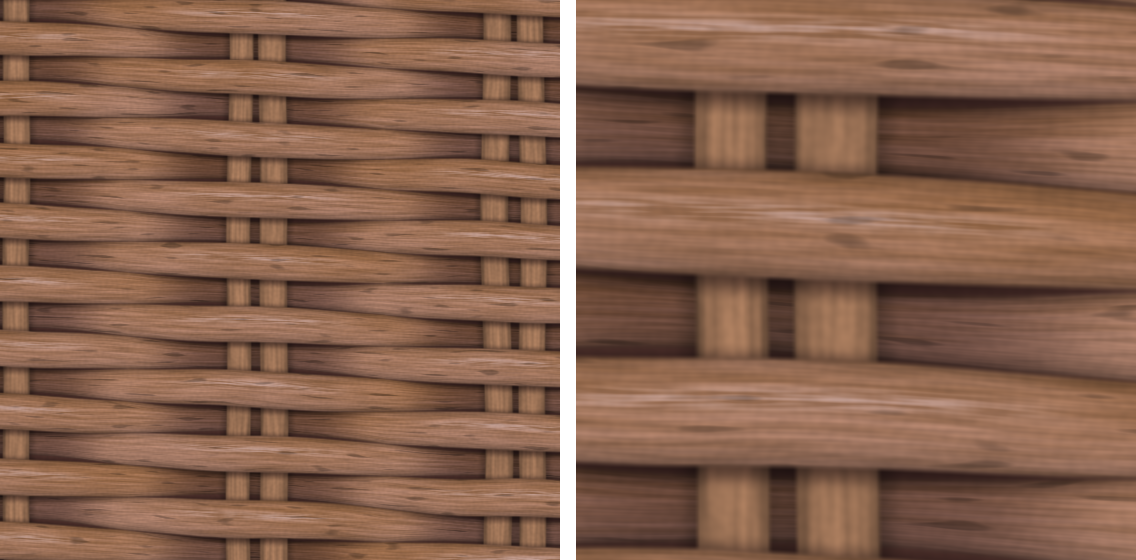
Left: the whole. Right: its middle third, enlarged.
Reproduce this texture procedurally as a Shadertoy shader.

```glsl
// Woven wicker: slightly sloping canes pass alternately over and under paired
// upright stakes. Layers are painted back to front: canes behind, stakes,
// then canes in front with their soft shadows. Noise adds grain and wear.

const float PI = 3.14159265;

// Layout, in canvas units
const float STAKE_STEP = 0.459;    // distance between stake pairs
const float STAKE_X = 0.458;       // centre of the middle pair
const float STAKE_SPLIT = 0.030;   // pair centre to each stake
const float STAKE_HALF = 0.023;
const float ROW_STEP = 0.0561;     // distance between neighbouring canes
const float ROW_Y = 0.069;         // height of cane 0 at the middle pair
const float CANE_HALF = 0.0281;    // half width where canes change sides
const float SWELL = 0.0040;        // extra half width in front
const float TAPER = 0.0090;        // half width lost behind
const float SLOPE = 0.040;
const float BOW = 0.014;           // upward drift of the middle rows
const float SOFTNESS = 0.0022;     // minimum edge blur

// Colours
const vec3 GAP = vec3(0.29, 0.18, 0.16);
const vec3 SHADOW_TINT = vec3(0.52, 0.49, 0.52);
const vec3 HONEY = vec3(0.59, 0.41, 0.28);
const vec3 ROSE = vec3(0.65, 0.48, 0.40);
const vec3 STAKE = vec3(0.60, 0.44, 0.33);
const vec3 GLINT = vec3(0.78, 0.66, 0.64);

vec2 gradient(vec2 cell) {
    vec3 h = fract(cell.xyx * vec3(0.1031, 0.1030, 0.0973));
    h += dot(h, h.yzx + 33.33);
    float angle = 2.0 * PI * fract((h.x + h.y) * h.z);
    return vec2(cos(angle), sin(angle));
}

// Gradient noise, roughly -0.7 to 0.7
float noise(vec2 p) {
    vec2 i = floor(p), f = p - i;
    vec2 u = f * f * f * (f * (f * 6.0 - 15.0) + 10.0);
    vec2 e = vec2(1.0, 0.0);
    float low = mix(dot(gradient(i), f), dot(gradient(i + e), f - e), u.x);
    float high = mix(dot(gradient(i + e.yx), f - e.yx), dot(gradient(i + 1.0), f - 1.0), u.x);
    return mix(low, high, u.y);
}

// Side of a cane: 1 in front of a stake pair, -1 behind it
float caneDepth(float x, float row) {
    return cos(PI * (x - STAKE_X) / STAKE_STEP) * (1.0 - 2.0 * mod(row, 2.0));
}

vec3 caneColor(float x, float t, float row, float depth) {
    float tone = noise(vec2(x * 3.0 + row * 7.3, row * 3.17 + 0.4));
    float fibre = noise(vec2(x * 9.0 + row * 5.1, t * 6.0 + row * 11.7));
    float fine = noise(vec2(x * 30.0, t * 14.0 + row * 23.3));
    vec3 color = mix(HONEY, ROSE, clamp(0.55 - 0.3 * t + tone + 0.5 * fibre, 0.0, 1.0));
    color *= 1.0 + 0.14 * fibre + 0.10 * fine;

    // Round profile, darker underneath and towards the back
    color *= 1.0 - 0.30 * pow(abs(t), 4.0) + 0.04 * t;
    color *= mix(vec3(1.0), vec3(0.66, 0.63, 0.66), smoothstep(0.1, 0.9, -depth));

    // Broken gloss along the crown and occasional dark scuffs
    float crown = exp(-pow((t - 0.22 - 0.3 * tone) / 0.20, 2.0));
    float gloss = crown * smoothstep(0.25, 1.0, depth) * clamp(0.5 + 1.1 * fibre + fine, 0.0, 1.0);
    color = mix(color, GLINT, 0.65 * gloss);
    float scuff = smoothstep(0.30, 0.50, noise(vec2(x * 16.0 + row * 3.7, t * 3.5 + row * 9.1)));
    return color * (1.0 - 0.22 * scuff);
}

// Paints the canes of one side (1 front, -1 back) over the given colour
vec3 paintCanes(vec3 color, float x, float height, float side, float blur) {
    float nearest = floor(height / ROW_STEP + 0.5);
    for (float k = -1.0; k <= 1.0; k++) {
        float row = nearest + k;
        float depth = caneDepth(x, row);
        if (depth * side < 0.0) continue;
        float wander = 0.007 * noise(vec2(x * 4.0, row * 2.37 + 0.3)) * abs(depth);
        float d = height - row * ROW_STEP - wander;
        float halfWidth = CANE_HALF + depth * (depth > 0.0 ? SWELL : TAPER);
        float shade = 1.0 - smoothstep(-0.004, 0.013, abs(d + 0.003) - halfWidth);
        color *= mix(vec3(1.0), SHADOW_TINT, shade * max(depth, 0.0));
        float cover = 1.0 - smoothstep(-blur, blur, abs(d) - halfWidth);
        float t = clamp(d / halfWidth, -1.0, 1.0);
        color = mix(color, caneColor(x, t, row, depth), cover);
    }
    return color;
}

vec3 paintStakes(vec3 color, vec2 p, float blur) {
    float pair = floor((p.x - STAKE_X) / STAKE_STEP + 0.5);
    for (float side = -1.0; side <= 1.0; side += 2.0) {
        float id = pair * 2.0 + side * 0.5;
        float drift = 0.010 * noise(vec2(p.y * 2.5, id * 3.3 + 0.2));
        float d = p.x - STAKE_X - pair * STAKE_STEP - side * STAKE_SPLIT - drift;
        float halfWidth = STAKE_HALF * (1.0 + 0.18 * noise(vec2(id * 5.7, 0.6)));
        float t = clamp(d / halfWidth, -1.0, 1.0);
        float shade = 1.0 - smoothstep(-0.002, 0.016, abs(d) - halfWidth);
        color *= 1.0 - 0.25 * shade;
        float fibre = noise(vec2(t * 4.0 + id * 9.3, p.y * 14.0));
        vec3 wood = STAKE * (1.04 - 0.36 * pow(abs(t), 3.0) + 0.20 * fibre);
        color = mix(color, wood, 1.0 - smoothstep(-blur, blur, abs(d) - halfWidth));
    }
    return color;
}

void mainImage(out vec4 fragColor, in vec2 fragCoord) {
    vec2 p = fragCoord / iResolution.xy;
    float blur = max(SOFTNESS, 1.0 / iResolution.y);
    float height = p.y - ROW_Y + SLOPE * (p.x - STAKE_X) - BOW * sin(PI * p.y);
    height += 0.006 * noise(p * vec2(3.0, 4.0) + 5.2);

    vec3 color = paintCanes(GAP, p.x, height, -1.0, blur);
    color = paintStakes(color, p, blur);
    color = paintCanes(color, p.x, height, 1.0, blur);
    color *= 1.0 + 0.05 * noise(p * 160.0);
    fragColor = vec4(color, 1.0);
}
```
